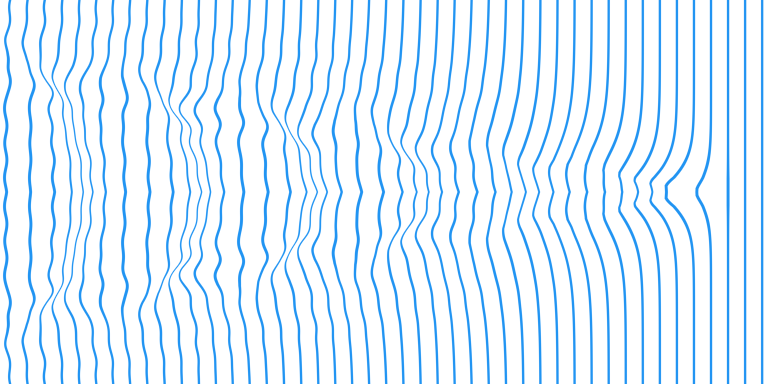
This pattern is drawn by a Shadertoy shader. Its source:

```glsl
const float TAU = 6.2831853;
const vec3 PAPER = vec3(1.0);
const vec3 INK = vec3(0.13, 0.58, 0.95);

// Lengths are in canvas heights; the canvas is two heights wide.
const float LINE_COUNT = 45.0;
const float FIRST_LINE = 0.0312;
const float SPACING = 0.0444;
const float LINE_WIDTH = 0.0061;
const float APEX = 1.896;
const float WAKE_SLOPE = 0.18;
const float WAVELENGTH = 0.31;
const float WAVE_TROUGH = 0.302;
const float CREST_BEND = 0.065;
const float EDGE_RIPPLE = 0.021;
const float INNER_FALLOFF = 0.156;
const float OVERSHOOT = 0.013;
const float WIGGLE = 0.0032;

float hash(float n) {
    n = fract(n * 0.1031);
    n *= n + 33.33;
    return fract(n * (n + n));
}

// Sideways shift of a line resting at restX, at distance q from the axis
float wakeShift(float restX, float q) {
    float s = APEX - restX;
    float bow = smoothstep(0.0, 0.09, s);
    float edge = WAKE_SLOPE * max(s, 0.0)
        + EDGE_RIPPLE * smoothstep(0.0, 0.52, s) * cos(TAU * (restX - 0.664) / WAVELENGTH);
    float t = q - edge;

    // Pull toward the left, strongest along the wake edge
    float reach = max(min(0.047 + 0.15 * s, 0.182 - 0.05 * s), 0.03);
    float profile = t > 0.0 ? exp(-pow(t / reach, 1.3))
                            : exp(-t * t / (INNER_FALLOFF * INNER_FALLOFF));
    float pull = -(0.0703 - 0.026 * s) * profile;

    // Curved transverse waves inside the wake
    float inside = 1.0 - smoothstep(edge - 0.03, edge + 0.05, q);
    float across = min(q / max(edge, 0.03), 1.3);
    float bentX = restX + CREST_BEND * across * across;
    float height = 0.0078 + 0.0156 * smoothstep(0.52, 1.17, s);
    float wave = -height * inside * cos(TAU * (bentX - WAVE_TROUGH) / WAVELENGTH);

    // Rebound just within the edge
    float u = (t + 0.062) / 0.03;
    float rebound = OVERSHOOT * smoothstep(0.4, 0.8, s) * exp(-u * u);
    return bow * (pull + wave + rebound);
}

float lineX(float index, float q) {
    float restX = FIRST_LINE + index * SPACING;
    float s = APEX - restX;
    float sway = WIGGLE * mix(0.4, 1.0, hash(index + 7.0)) * cos(70.0 * q + 0.5);
    sway *= smoothstep(0.3, 1.2, s) * (1.0 - smoothstep(0.14, 0.24, q - WAKE_SLOPE * s));
    return restX + wakeShift(restX, q) + sway;
}

void mainImage(out vec4 fragColor, in vec2 fragCoord) {
    vec2 p = fragCoord / iResolution.xy * vec2(2.0, 1.0);
    float q = abs(p.y - 0.5);
    float pixel = 1.0 / iResolution.y;
    float nearest = floor((p.x - FIRST_LINE) / SPACING + 0.5);
    float ink = 0.0;

    // Draw the nearby lines, thinner where they crowd together
    for (int k = -2; k <= 4; k++) {
        float index = nearest + float(k);
        if (index < 0.0 || index >= LINE_COUNT) continue;
        float x = lineX(index, q);
        float slope = (lineX(index, q + 0.002) - x) / 0.002;
        float gap = 0.5 * (lineX(index + 1.0, q) - lineX(index - 1.0, q));
        float width = LINE_WIDTH * clamp(gap / SPACING, 0.45, 1.25);
        float dist = abs(p.x - x) / sqrt(1.0 + slope * slope);
        float cover = 1.0 - smoothstep(-0.7 * pixel, 0.7 * pixel, dist - 0.5 * width);
        ink = max(ink, cover);
    }
    fragColor = vec4(mix(PAPER, INK, ink), 1.0);
}
```
